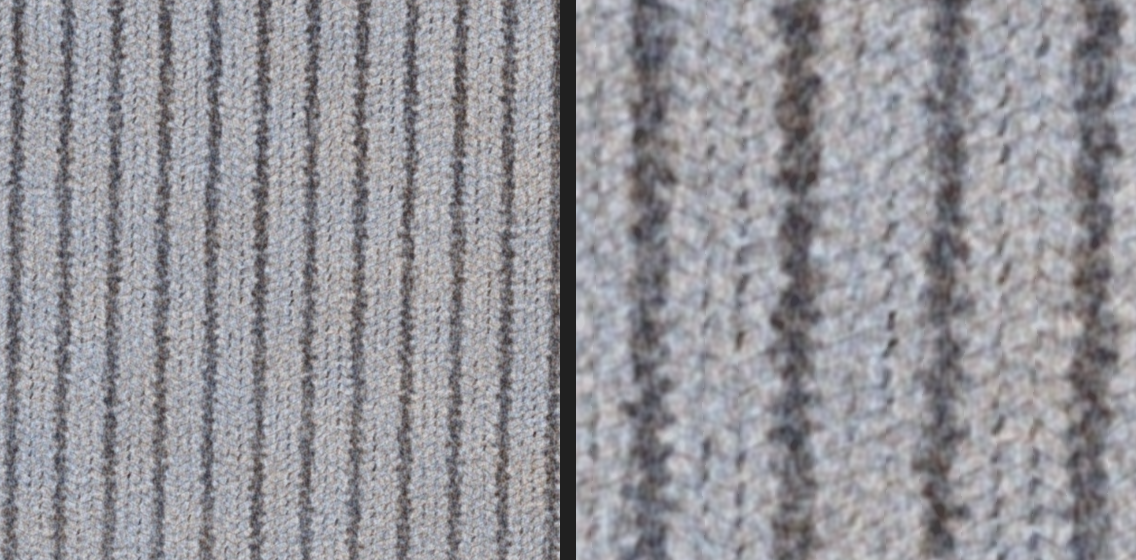
Left: the whole. Right: its middle third, enlarged.
Write a WebGL 1 fragment shader that draws this texture.

```glsl
precision highp float;
// Heathered grey rib knit: stitched vertical ribs parted by dark ragged grooves.

uniform vec2 u_resolution;

const float RIB_PITCH = 0.0878;    // width of one rib with its groove
const float RIB_START = 0.018;     // first groove, at the lower edge
const float RIB_TILT = 0.016;      // sideways drift from bottom to top
const float RIB_WOBBLE = 0.0035;
const float STITCH_ROWS = 58.0;
const float SEAM_OFFSET = 0.12;    // seams either side of the rib centre, in ribs
const float SEAM_WIDTH = 0.055;
const float SEAM_DEPTH = 0.55;
const float GROOVE_CORE = 0.03;    // groove half widths, in ribs
const float GROOVE_EDGE = 0.21;
const float GROOVE_DEPTH_LOW = 0.53;
const float GROOVE_DEPTH_HIGH = 0.64;
const float RIB_TONE = 0.86;
const float FIBRE_CONTRAST = 0.36;
const float TINT_AMOUNT = 0.065;
const vec3 SHADOW_COLOUR = vec3(0.255, 0.235, 0.25);
const vec3 YARN_COLOUR = vec3(0.755, 0.76, 0.785);

float hash(vec2 p) {
  vec3 q = fract(vec3(p.xyx) * vec3(0.1031, 0.1030, 0.0973));
  q += dot(q, q.yzx + 33.33);
  return fract((q.x + q.y) * q.z);
}

float cornerSlope(vec2 cell, vec2 offset) {
  float angle = 6.2832 * hash(cell);
  return dot(vec2(cos(angle), sin(angle)), offset);
}

float gradientNoise(vec2 p) {
  vec2 i = floor(p), f = fract(p);
  vec2 w = f * f * f * (f * (f * 6.0 - 15.0) + 10.0);
  vec2 e = vec2(1.0, 0.0);
  float low = mix(cornerSlope(i, f), cornerSlope(i + e, f - e), w.x);
  float high = mix(cornerSlope(i + e.yx, f - e.yx), cornerSlope(i + 1.0, f - 1.0), w.x);
  return mix(low, high, w.y);
}

// Short leaning gaps between neighbouring stitch columns.
float seam(float across, float row, float id) {
  row += hash(vec2(id, 7.0));
  float f = fract(row);
  float chance = hash(vec2(floor(row), id));
  float shift = (f - 0.5) * 0.06 + (chance - 0.5) * 0.03;
  float line = 1.0 - smoothstep(0.0, SEAM_WIDTH, abs(across - shift));
  float taper = smoothstep(0.0, 0.3, f) * (1.0 - smoothstep(0.65, 1.0, f));
  float patchiness = 0.8 + 0.9 * gradientNoise(vec2(id * 3.7, row * 0.13));
  return line * taper * mix(0.25, 1.0, chance) * patchiness;
}

// Rounded loops: a slanted crease between one stitch and the next.
float loopCrease(float across, float row, float id) {
  float lean = mix(-1.0, 1.0, step(0.5, hash(vec2(id, 3.0))));
  float f = fract(row + hash(vec2(id, 5.0)) + across * lean * 2.5);
  float d = abs(f - 0.5) * 2.0;
  return smoothstep(0.55, 1.0, d);
}

void main() {
  vec2 p = gl_FragCoord.xy / u_resolution;

  // Rib coordinates with a gentle hand-knit wobble
  vec2 k = p;
  k.x += RIB_WOBBLE * gradientNoise(p * vec2(5.0, 7.0) + 11.0);
  k += 0.0025 * vec2(gradientNoise(p * 65.0), gradientNoise(p * 65.0 + 40.0));
  float u = (k.x - RIB_START - RIB_TILT * k.y) / RIB_PITCH;
  float rib = floor(u);
  float x = fract(u) - 0.5;
  float row = k.y * STITCH_ROWS + 0.6 * gradientNoise(vec2(u, p.y * 6.0));

  // Yarn fibres, in coarse and fine flecks
  float coarse = gradientNoise(p * vec2(85.0, 65.0) + 3.0);
  float medium = gradientNoise(p * vec2(150.0, 115.0) + 19.0);
  float fine = gradientNoise(p * vec2(250.0, 210.0) + 57.0);
  float fibre = 0.65 * coarse + 0.8 * medium + 0.5 * fine;

  // Groove with scalloped edges and loose flecks inside
  float side = sign(x);
  float scallop = 0.025 * sin(6.2832 * (row + 0.25 * side + hash(vec2(rib, side))));
  float grooveDist = 0.5 - abs(x) + scallop + 0.09 * coarse;
  float groove = 1.0 - smoothstep(GROOVE_CORE, GROOVE_EDGE, grooveDist);
  float depth = mix(GROOVE_DEPTH_LOW, GROOVE_DEPTH_HIGH, p.y);
  depth += 0.15 * gradientNoise(vec2(floor(u + 0.5) * 5.3, p.y * 9.0));

  // Three stitch columns and the two seams between them
  float column = floor(x / (2.0 * SEAM_OFFSET) + 0.5);
  float columnId = rib * 3.0 + column;
  float columnX = x - column * 2.0 * SEAM_OFFSET;
  float seams = seam(x + SEAM_OFFSET, row, rib * 2.0 + 0.5)
              + seam(x - SEAM_OFFSET, row, rib * 2.0 + 1.5);
  float crease = loopCrease(columnX, row, columnId);

  float tone = RIB_TONE + 0.05 * gradientNoise(p * 6.0 + 70.0);
  tone -= groove * depth;
  tone -= (1.0 - groove) * (SEAM_DEPTH * seams + 0.13 * crease);
  tone += FIBRE_CONTRAST * fibre * (1.0 + 0.35 * groove);
  tone = clamp(tone, 0.0, 1.07);

  // Cool and warm heather, cooler towards the left
  float warmth = gradientNoise(p * 75.0 + 91.0) + 0.6 * gradientNoise(p * 9.0 + 31.0);
  warmth += 0.35 * (p.x - 0.5);
  float blush = gradientNoise(p * 95.0 + 133.0);
  vec3 colour = mix(SHADOW_COLOUR, YARN_COLOUR, tone);
  colour += TINT_AMOUNT * (warmth * vec3(0.7, 0.05, -0.75) + blush * vec3(0.3, -0.3, 0.1));
  gl_FragColor = vec4(clamp(colour, 0.0, 1.0), 1.0);
}
```
